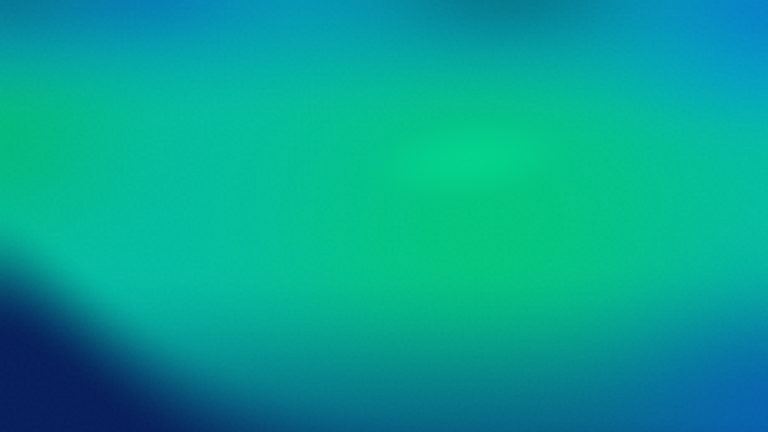
Give the GLSL for this background, as a Shadertoy shader.

```glsl
// A soft aurora-like backdrop: teal and green light with blue and navy rims.
// Gaussian pools of colour are layered over a teal base, a curved shadow
// fills the lower left, and gradient noise adds a faint grain to the glow.

// Elliptical Gaussian falloff around a centre
float pool(vec2 p, vec2 center, vec2 radius) {
    vec2 q = (p - center) / radius;
    return exp(-dot(q, q));
}

vec2 gradientAt(vec2 cell) {
    float h = fract(sin(dot(cell, vec2(127.1, 311.7))) * 43758.5);
    return vec2(cos(6.2832 * h), sin(6.2832 * h));
}

float gradientNoise(vec2 p) {
    vec2 i = floor(p), f = fract(p);
    vec2 u = f * f * f * (f * (f * 6.0 - 15.0) + 10.0);
    vec2 e = vec2(1.0, 0.0);
    float low = mix(dot(gradientAt(i), f),
                    dot(gradientAt(i + e.xy), f - e.xy), u.x);
    float high = mix(dot(gradientAt(i + e.yx), f - e.yx),
                     dot(gradientAt(i + e.xx), f - e.xx), u.x);
    return mix(low, high, u.y);
}

void mainImage(out vec4 fragColor, in vec2 fragCoord) {
    vec2 uv = fragCoord / iResolution.xy;
    float grain = gradientNoise(uv * vec2(230.0, 130.0));

    // Teal base with green light at the centre right and left edge
    vec3 color = vec3(0.02, 0.74, 0.66);
    color = mix(color, vec3(0.02, 0.775, 0.50), pool(uv, vec2(0.64, 0.47), vec2(0.29, 0.50)));
    color = mix(color, vec3(0.02, 0.73, 0.50), pool(uv, vec2(-0.02, 0.70), vec2(0.19, 0.25)));

    // Blue upper rim with alternating bright and dim patches
    color = mix(color, vec3(0.02, 0.59, 0.73), 0.92 * smoothstep(0.70, 1.04, uv.y));
    color = mix(color, vec3(0.02, 0.65, 0.78), 0.75 * pool(uv, vec2(1.02, 0.85), vec2(0.20, 0.14)));
    color = mix(color, vec3(0.03, 0.46, 0.71), 0.75 * pool(uv, vec2(0.18, 1.04), vec2(0.13, 0.12)));
    color = mix(color, vec3(0.03, 0.43, 0.54), 0.8 * pool(uv, vec2(0.0, 1.05), vec2(0.12, 0.14)));
    color = mix(color, vec3(0.02, 0.46, 0.52), 0.9 * pool(uv, vec2(0.66, 1.05), vec2(0.15, 0.14)));
    color = mix(color, vec3(0.03, 0.50, 0.79), 0.9 * pool(uv, vec2(1.03, 1.01), vec2(0.16, 0.17)));

    // Dim lower rim and blue lower right corner
    color = mix(color, vec3(0.03, 0.38, 0.52), 1.0 - smoothstep(-0.08, 0.40, uv.y));
    color = mix(color, vec3(0.03, 0.39, 0.70), 0.9 * pool(uv, vec2(1.02, 0.03), vec2(0.19, 0.25)));

    // Navy shadow below a descending curve
    float shadowEdge = 0.48 * exp(-pow(uv.x / 0.25, 1.5)) - 0.11;
    float shadow = 1.0 - smoothstep(-0.15, 0.15, uv.y - shadowEdge);
    color = mix(color, vec3(0.03, 0.13, 0.36), shadow);

    // Slightly tilted bright oval with a grainy edge
    vec2 oval = uv - vec2(0.61, 0.63);
    oval.y -= 0.15 * oval.x;
    float reach = length(oval / vec2(0.14, 0.10)) + 0.25 * grain;
    color = mix(color, vec3(0.01, 0.835, 0.555), 0.85 * (1.0 - smoothstep(0.1, 1.05, reach)));

    fragColor = vec4(color + 0.013 * grain, 1.0);
}
```
